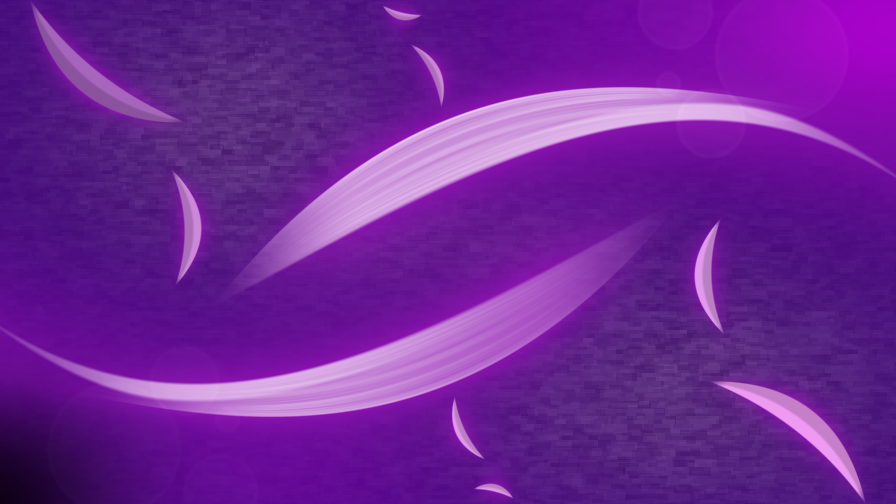
Give the GLSL for this background, as a WebGL 2 fragment shader.

```glsl
#version 300 es
precision highp float;

uniform vec2 u_resolution;
out vec4 fragColor;

const vec3 INDIGO = vec3(0.27, 0.04, 0.49);
const vec3 VIOLET = vec3(0.40, 0.03, 0.60);
const vec3 DUSK = vec3(0.36, 0.19, 0.50);
const vec3 MAGENTA = vec3(0.66, 0.01, 0.79);
const vec3 GLOW = vec3(0.56, 0.07, 0.70);
const vec3 LILAC = vec3(0.90, 0.76, 0.93);
const vec3 ORCHID = vec3(0.78, 0.54, 0.84);
const vec3 NIGHT = vec3(0.05, 0.0, 0.08);

// Cubic coefficients of the two edges of a blade
const vec4 UPPER_EDGE = vec4(2.37, 0.397, -0.0793, 0.00347);
const vec4 LOWER_EDGE = vec4(1.20, 0.453, -0.02875, -0.00323);

float hash(vec2 cell) {
  uvec2 q = uvec2(ivec2(cell)) * uvec2(1597u, 3571u);
  uint n = (q.x ^ q.y) * 62497u;
  n = (n ^ (n >> 15)) * 48271u;
  return float((n ^ (n >> 13)) & 65535u) / 65535.0;
}

float noise(vec2 p) {
  vec2 i = floor(p), f = fract(p);
  f = f * f * (3.0 - 2.0 * f);
  return mix(mix(hash(i), hash(i + vec2(1, 0)), f.x),
             mix(hash(i + vec2(0, 1)), hash(i + vec2(1, 1)), f.x), f.y);
}

float fill(float d, float px) { return smoothstep(px, -px, d); }

float blob(vec2 p, vec2 center, vec2 radius) {
  vec2 q = (p - center) / radius;
  return exp(-dot(q, q));
}

// Uneven rows of short bricks, summed over scales
float mosaic(vec2 p) {
  float sum = 0.0;
  for (int i = 0; i < 3; i++) {
    vec2 q = p * vec2(2.6, 6.5) * (1.0 + 0.6 * float(i));
    q.x += 3.0 * hash(vec2(floor(q.y), i));
    sum += hash(floor(q) + 31.0 * float(i)) - 0.5;
  }
  return sum;
}

// Signed distance from a cubic edge, positive above it
float edgeDistance(vec2 p, vec4 k) {
  float y = k.x + p.x * (k.y + p.x * (k.z + p.x * k.w));
  float slope = k.y + p.x * (2.0 * k.z + 3.0 * p.x * k.w);
  return (p.y - y) * inversesqrt(1.0 + slope * slope);
}

vec3 background(vec2 c) {
  vec3 col = INDIGO;
  col = mix(col, VIOLET, 0.8 * blob(c, vec2(-8.0, -1.8), vec2(3.0, 1.5)));
  col = mix(col, VIOLET, 0.9 * blob(c, vec2(-3.0, -4.0), vec2(4.0, 1.6)));
  col = mix(col, VIOLET, 0.8 * blob(c, vec2(3.0, 4.2), vec2(3.5, 1.8)));
  float dusk = blob(c, vec2(-3.8, 2.3), vec2(3.2, 2.5)) + blob(c, vec2(4.2, -2.5), vec2(3.9, 2.4));
  dusk += 0.45 * blob(c, vec2(0.3, 0.2), vec2(3.0, 0.8));
  dusk = min(dusk, 1.0);
  col = mix(col, DUSK, 0.95 * dusk);
  col += mosaic(c) * (0.012 + 0.045 * dusk) * vec3(0.9, 1.0, 0.8);
  col = mix(col, MAGENTA, blob(c, vec2(8.0, 4.0), vec2(3.8, 2.3)));
  return mix(col, NIGHT, blob(c, vec2(-8.3, -4.6), vec2(2.2, 1.9)));
}

vec3 bladeGlow(vec3 col, vec2 p) {
  float above = max(edgeDistance(p, UPPER_EDGE), 0.0);
  float below = max(-edgeDistance(p, LOWER_EDGE), 0.0);
  float reach = smoothstep(-4.6, -1.2, p.x) * (1.0 - 0.6 * smoothstep(4.0, 7.5, p.x));
  float halo = 0.9 * exp(-above * 2.4 - below * 1.5);
  return mix(col, GLOW, halo * reach);
}

// Silky blade: a broad body and a bright strip along its lower edge
vec3 blade(vec3 col, vec2 p, float strength, float px) {
  float top = edgeDistance(p, UPPER_EDGE), bottom = edgeDistance(p, LOWER_EDGE);
  float v = bottom / max(bottom - top, 0.05);
  float inside = fill(top, px) * fill(-bottom, 2.0 * px);
  float silk = noise(vec2(p.x * 0.25, v * 14.0)) * 0.6 + noise(vec2(p.x * 0.4 + 9.0, v * 38.0)) * 0.4;
  float tail = smoothstep(-4.3, -1.6 + 0.8 * (silk - 0.5), p.x);
  float body = inside * tail * (1.0 - smoothstep(3.4, 6.8, p.x + 0.6 * silk));
  body *= 0.68 + 0.28 * silk + 0.12 * smoothstep(0.75, 1.0, v);
  float width = 0.30 * smoothstep(8.8, 5.0, p.x);
  float strip = inside * smoothstep(width + 0.04, width - 0.05, bottom);
  strip *= smoothstep(-2.5, 4.0, p.x) * (1.0 - 0.65 * smoothstep(4.8, 8.2, p.x));
  vec3 tint = mix(ORCHID, LILAC, 0.35 + 0.65 * silk);
  col = mix(col, tint, body * strength);
  return mix(col, LILAC, 0.8 * strip * strength);
}

// Curved leaf from a to b; bend holds the offsets of its two edges
vec3 leaf(vec3 col, vec2 p, vec2 a, vec2 b, vec2 bend, vec3 tint, float px) {
  float len = distance(a, b);
  vec2 dir = (b - a) / len;
  float along = dot(p - a, dir), side = dot(p - a, vec2(-dir.y, dir.x));
  float t = clamp(along / len, 0.0, 1.0), arch = 4.0 * t * (1.0 - t);
  float offset = side - 0.5 * (bend.x + bend.y) * arch;
  float d = abs(offset) - 0.5 * abs(bend.y - bend.x) * arch;
  d = length(vec2(along - t * len, max(d, 0.0))) + min(d, 0.0);
  float halo = exp(-max(d, 0.0) * 6.0) * (0.15 + 0.85 * arch);
  col = mix(col, GLOW, 0.8 * halo);
  float shade = 0.82 + 0.18 * smoothstep(-0.02, 0.04, offset);
  return mix(col, tint * shade, 0.9 * fill(d, px) * smoothstep(-0.1, 0.35, arch));
}

float bokeh(vec2 p, vec2 center, float radius, float px) {
  float d = distance(p, center) - radius;
  return fill(d, 2.0 * px) * (0.7 + 0.5 * smoothstep(-0.1, 0.0, d));
}

void main() {
  vec2 c = (gl_FragCoord.xy - 0.5 * u_resolution) * 9.0 / u_resolution.y;
  float px = 9.0 / u_resolution.y;
  vec3 col = background(c);
  col = bladeGlow(bladeGlow(col, c), -c);

  // The scene repeats under a half turn, with its own tones on each side
  for (int i = 0; i < 2; i++) {
    float turned = float(i);
    vec2 p = c * (1.0 - 2.0 * turned);
    float strength = mix(1.0, mix(0.4, 0.9, smoothstep(-3.0, 2.5, p.x)), turned);
    col = blade(col, p, strength, px);
    vec3 large = mix(vec3(0.67, 0.43, 0.75), vec3(0.98, 0.66, 0.98), turned);
    vec3 small = mix(vec3(0.84, 0.58, 0.88), vec3(0.92, 0.66, 0.95), turned);
    col = leaf(col, p, vec2(-7.46, 4.5), vec2(-4.67, 2.31), vec2(-0.72, -0.26), large, px);
    col = leaf(col, p, vec2(-4.94, 1.48), vec2(-4.87, -0.6), vec2(0.2, 0.5), small, px);
    col = leaf(col, p, vec2(-0.67, 3.71), vec2(-0.12, 2.58), vec2(0.1, 0.27), small, px);
    col = leaf(col, p, vec2(-1.17, 4.4), vec2(-0.46, 4.23), vec2(-0.17, -0.04), small, px);
    float light = bokeh(p, vec2(5.96, 3.52), 1.19, px) + bokeh(p, vec2(4.06, 4.29), 0.67, px);
    light += bokeh(p, vec2(3.94, 3.0), 0.22, px) + bokeh(p, vec2(4.7, 2.3), 0.62, px);
    col += light * mix(0.035, 0.02, turned) * vec3(0.8, 0.9, 0.6);
  }
  fragColor = vec4(clamp(col, 0.0, 1.0), 1.0);
}
```
